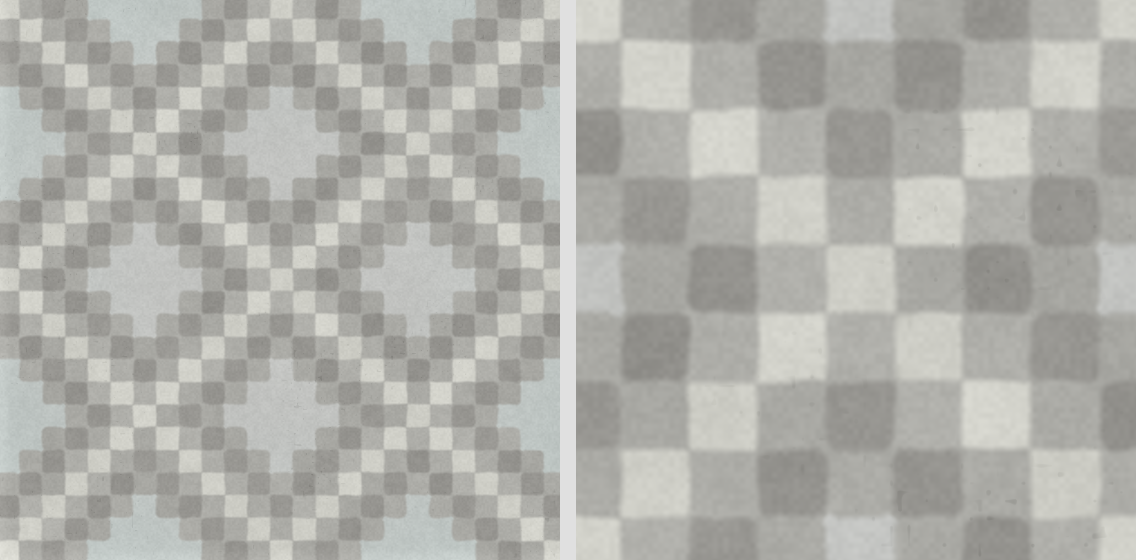
Left: the whole. Right: its middle third, enlarged.
Give the GLSL for this pattern, as a WebGL 1 fragment shader.

```glsl
precision highp float;
// Grey mosaic tile: pale stepped flowers framed by a diagonal lattice of soft squares.

uniform vec2 u_resolution;

float hash(vec2 p) {
  vec3 q = fract(vec3(p.xyx) * 0.1031);
  q += dot(q, q.yzx + 33.33);
  return fract((q.x + q.y) * q.z);
}

float noise(vec2 p) {
  vec2 i = floor(p);
  vec2 f = fract(p);
  f = f * f * (3.0 - 2.0 * f);
  return mix(mix(hash(i), hash(i + vec2(1.0, 0.0)), f.x),
             mix(hash(i + vec2(0.0, 1.0)), hash(i + 1.0), f.x), f.y);
}

// Diamond distance to the nearest flower centre, in cells: 0 at centre, 6 on the lattice
float diamondRing(vec2 p) {
  vec2 diagonal = abs(mod(vec2(p.x + p.y, p.x - p.y), 12.0) - 6.0);
  return max(diagonal.x, diagonal.y);
}

float roundedBox(vec2 p, float halfSize, float radius) {
  vec2 d = abs(p) - halfSize + radius;
  return length(max(d, 0.0)) + min(max(d.x, d.y), 0.0) - radius;
}

void main() {
  vec2 uv = gl_FragCoord.xy / u_resolution;

  // Cell space, with a crossing of the lattice near the middle and slightly uneven edges
  vec2 p = (uv - vec2(0.5026, 0.5005)) / vec2(0.0407, 0.0405);
  p += 0.07 * (vec2(noise(uv * 55.0), noise(uv * 55.0 + 91.0)) - 0.5);
  float blur = max(0.075, 18.0 / min(u_resolution.x, u_resolution.y));

  float fromCentre = length(uv - 0.5);
  vec3 flower = mix(vec3(0.76, 0.765, 0.755), vec3(0.745, 0.775, 0.765),
                    smoothstep(0.2, 0.6, fromCentre));
  vec3 light = vec3(0.815, 0.815, 0.785);
  vec3 middle = vec3(0.668, 0.667, 0.647);
  vec3 dark = vec3(0.588, 0.583, 0.565);

  // Ground showing between the rounded corners
  vec3 ground = mix(flower, middle, smoothstep(-blur, blur, diamondRing(p) - 3.0));

  // Blend the soft squares around this point
  vec3 sum = vec3(0.0);
  float total = 0.0;
  for (int y = -1; y <= 1; y++) {
    for (int x = -1; x <= 1; x++) {
      vec2 cell = floor(p + 0.5) + vec2(float(x), float(y));
      float ring = diamondRing(cell);
      float wear = hash(cell + 57.0) - 0.5;
      vec3 tone = flower;
      float radius = 0.08;
      if (ring > 5.5) {
        tone = light + 0.035 * wear;
      } else if (ring > 4.5) {
        tone = middle + 0.008 + 0.035 * wear;
      } else if (ring > 3.5) {
        tone = dark + 0.035 * wear;
        radius = 0.2;
      } else if (ring > 2.5) {
        tone = middle - 0.006 + 0.03 * wear;
        radius = 0.23;
      }
      float edge = roundedBox(p - cell, 0.5, radius);
      float weight = 1.0 - smoothstep(-blur, blur, edge);
      sum += weight * tone;
      total += weight;
    }
  }
  vec3 color = (sum + ground * max(1.0 - total, 0.0)) / max(total, 1.0);

  // Cloudy cement, fine grain and scattered pits
  color += 0.022 * (noise(uv * 14.0 + 7.0) - 0.5);
  color += 0.022 * (noise(uv * 90.0) - 0.5);
  color += 0.035 * (noise(uv * 310.0 + 23.0) - 0.5);
  float pits = smoothstep(0.86, 0.97, noise(uv * 190.0 + 41.0));
  color -= 0.05 * pits * smoothstep(0.5, 0.8, noise(uv * 9.0 + 3.0));

  // Faint brightening at the left and bottom rims
  color += 0.035 * (1.0 - smoothstep(0.0, 0.025, min(uv.x, uv.y)));
  gl_FragColor = vec4(color, 1.0);
}
```
